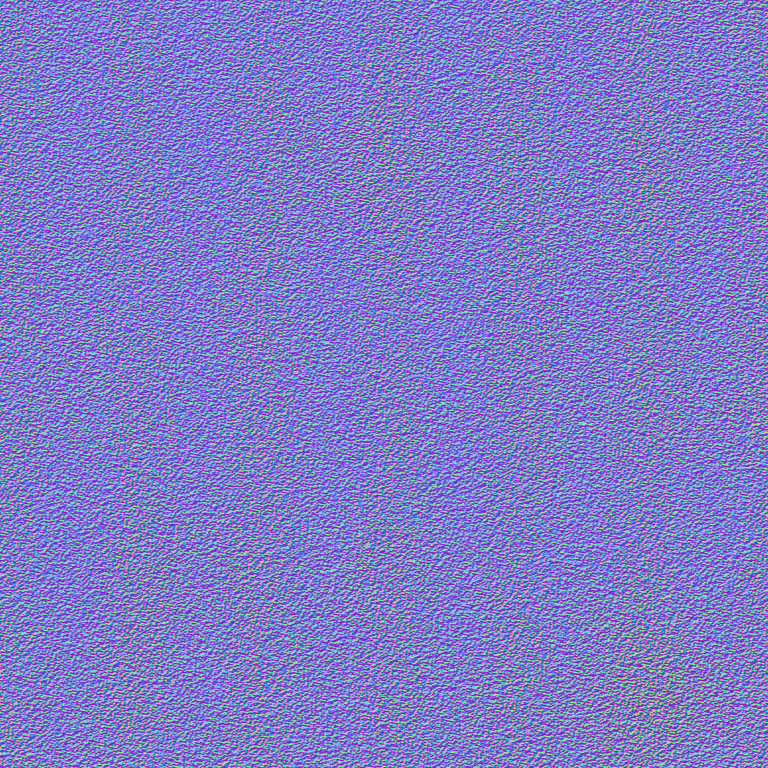
Give the GLSL for this texture map, as a three.js fragment shader.

```glsl
varying vec2 vUv;

const vec2 GRAIN_COUNT = vec2(390.0, 530.0);
const float GRAIN_SHEAR = 0.2;
const float BUMP_HEIGHT = 0.0064;
const float SLOPE_STEP = 0.0007;
const float CREASE_DEPTH = 0.055;
const vec3 CONTRAST = vec3(0.8, 0.94, 1.0);

float hash(vec2 cell) {
  vec3 p = fract(vec3(cell.xyx) * 0.1031);
  p += dot(p, p.yzx + 33.33);
  return fract((p.x + p.y) * p.z);
}

float valueNoise(vec2 p) {
  vec2 cell = floor(p);
  vec2 f = fract(p);
  vec2 w = f * f * (3.0 - 2.0 * f);
  float low = mix(hash(cell), hash(cell + vec2(1.0, 0.0)), w.x);
  float high = mix(hash(cell + vec2(0.0, 1.0)), hash(cell + 1.0), w.x);
  return mix(low, high, w.y);
}

// Small flattened grains, slanting down to the right
float grainHeight(vec2 uv) {
  vec2 p = vec2(uv.x, uv.y + GRAIN_SHEAR * uv.x + 1.0) * GRAIN_COUNT;
  vec2 fine = vec2(p.x + 0.4 * p.y, p.y - 0.3 * p.x) * 1.3 + 717.0;
  return valueNoise(p) + 0.3 * valueNoise(fine);
}

// Broad uneven wear, with one rougher area near the lower right
float roughness(vec2 uv) {
  float broad = 0.6 * valueNoise(uv * 4.0 + 7.0) + 0.4 * valueNoise(uv * 11.0 + 31.0);
  vec2 d = (uv - vec2(0.85, 0.1)) / vec2(0.12, 0.1);
  return mix(0.83, 1.17, broad) + 0.45 * exp(-dot(d, d));
}

vec2 grainSlope(vec2 uv, float strength) {
  float h = grainHeight(uv);
  float dx = grainHeight(uv + vec2(SLOPE_STEP, 0.0)) - h;
  float dy = grainHeight(uv + vec2(0.0, SLOPE_STEP)) - h;
  return vec2(-dx, dy) * strength / SLOPE_STEP;
}

// Steepens the creases on one side and eases the other
vec2 skewSlope(vec2 slope, vec2 direction, float amount) {
  float t = dot(slope, direction);
  return slope + direction * amount * (t * t - 0.8);
}

// The steepest creases turn away and lose their blue
vec3 grainNormal(vec2 uv, float strength) {
  vec2 slope = skewSlope(grainSlope(uv, strength), vec2(0.6, 0.8), 0.2);
  float facing = 1.0 - CREASE_DEPTH * min(dot(slope, slope), 30.0);
  return normalize(vec3(slope, facing));
}

void main() {
  float strength = BUMP_HEIGHT * roughness(vUv);
  vec2 footprint = fwidth(vUv);

  // Average the normals across the footprint to smooth the grain edges
  vec3 normal = vec3(0.0);
  for (int j = -1; j <= 1; j++) {
    for (int i = -1; i <= 1; i++) {
      vec2 offset = vec2(float(i), float(j)) * footprint / 3.0;
      normal += grainNormal(vUv + offset, strength) / 9.0;
    }
  }
  gl_FragColor = vec4(0.5 + 0.5 * normal * CONTRAST, 1.0);
}
```
